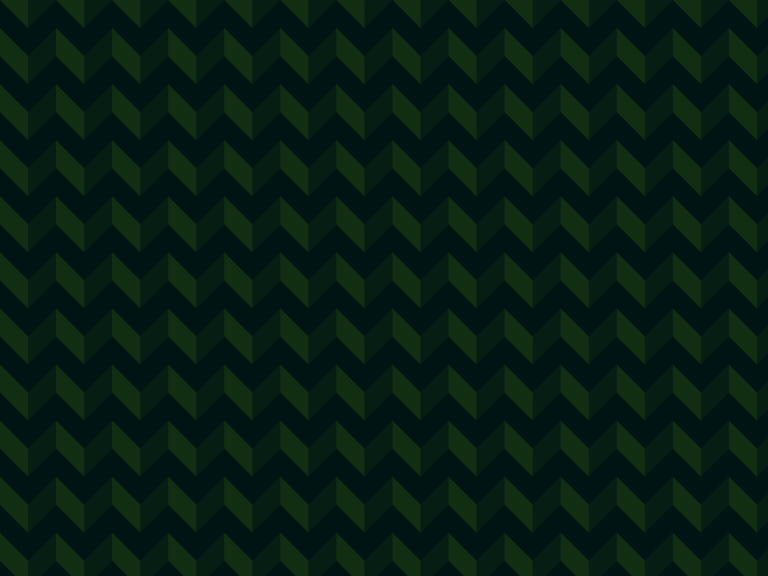
A WebGL 1 fragment shader for this pattern:

```glsl
precision highp float;

uniform vec2 u_resolution;

const float ROWS = 10.273;     // repeats over the canvas height; cells are square
const float BAND_SHIFT = 0.5;  // peak of the first full band, in cells from the top
const float DIAGONAL = 0.7071; // vertical to perpendicular distance on a 45 degree edge

const vec3 GROUND = vec3(0.000, 0.078, 0.078);
const vec3 SHADED_FACE = vec3(0.024, 0.114, 0.078);
const vec3 LIT_FACE = vec3(0.071, 0.180, 0.071);

// Signed distance to a stripe filling the first half of each unit, positive inside
float halfStripe(float t) {
    return 0.25 - abs(fract(t + 0.25) - 0.5);
}

// Pixel coverage from a signed distance
float coverage(float dist, float pixel) {
    return clamp(dist / pixel + 0.5, 0.0, 1.0);
}

void main() {
    // Cell coordinates measured from the top left corner
    vec2 fromTop = vec2(gl_FragCoord.x, u_resolution.y - gl_FragCoord.y);
    vec2 cell = fromTop / u_resolution.y * ROWS;
    float pixel = ROWS / u_resolution.y;

    // Zigzag drop: peaks on whole columns, valleys halfway between
    float drop = 0.5 - abs(fract(cell.x) - 0.5);

    float band = coverage(halfStripe(cell.y - BAND_SHIFT - drop) * DIAGONAL, pixel);
    float lit = coverage(halfStripe(cell.x), pixel);

    vec3 face = mix(SHADED_FACE, LIT_FACE, lit);
    gl_FragColor = vec4(mix(GROUND, face, band), 1.0);
}
```
